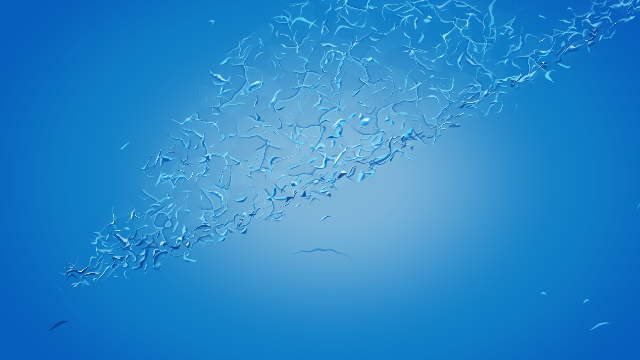
Write a Shadertoy shader that draws this background.

```glsl
// A diagonal splash of blue water shards over a soft, glowing blue backdrop.

vec4 hash4(vec2 cell, float seed) {
    float n = dot(cell, vec2(127.1, 311.7)) + seed * 74.7;
    return fract(sin(n + vec4(0.0, 19.3, 47.9, 83.1)) * 43758.5);
}

// Elliptical glow, pale at the centre and deep blue at the corners.
vec3 backdrop(vec2 p) {
    float r = length((p - vec2(0.92, 0.50)) / vec2(1.4, 1.0));
    vec3 col = mix(vec3(0.49, 0.71, 0.85), vec3(0.06, 0.50, 0.78), smoothstep(0.08, 0.50, r));
    return mix(col, vec3(0.02, 0.37, 0.735), smoothstep(0.45, 0.78, r));
}

// Height above the curved lower rim of the splash.
float rimHeight(vec2 p) {
    return p.y - (0.167 + 0.208 * p.x + 0.14 * p.x * p.x);
}

// Wide sheet of water, narrowing towards the lower left and upper right.
float sheet(vec2 p) {
    float h = rimHeight(p);
    float top = min(1.08 * (p.x - 0.15), 0.58);
    top = min(top, 0.14 + 1.1 * max(1.52 - p.x, 0.0));
    return smoothstep(-0.025, 0.015, h) * (1.0 - smoothstep(top - 0.08, top + 0.02, h));
}

// Dense crest that follows the lower rim.
float crest(vec2 p) {
    float h = (rimHeight(p) - 0.018) / 0.034;
    return exp(-h * h) * smoothstep(0.17, 0.21, p.x);
}

// Dark clusters on the left flank, and the tip of the splash.
float clusters(vec2 p) {
    vec2 a = (p - vec2(0.37, 0.34)) / vec2(0.09, 0.05);
    vec2 b = (p - vec2(0.49, 0.57)) / vec2(0.08, 0.05);
    vec2 c = (p - vec2(0.21, 0.23)) / vec2(0.03, 0.04);
    return exp(-dot(a, a)) + exp(-dot(b, b)) + exp(-dot(c, c));
}

// Tapered, bent shard: x is coverage, y is the position across its width.
vec2 shard(vec2 q, float angle, float len, float bend, float width) {
    float c = cos(angle), s = sin(angle);
    q = vec2(c * q.x + s * q.y, c * q.y - s * q.x);
    float t = q.x / len;
    q.y += bend * len * (t * t - 0.4);
    float w = width * (1.0 - t * t);
    float d = (abs(q.y) - w) / sqrt(1.0 + 4.0 * bend * bend * t * t);
    d = max(d, (abs(t) - 1.0) * len);
    float px = 0.7 / iResolution.y;
    return vec2(1.0 - smoothstep(-px, px, d), q.y / width);
}

// Refracting water: deep blue on one side, cyan on the other, white glints.
vec3 waterColour(float across, float darkness, float glint) {
    vec3 deep = mix(vec3(0.08, 0.50, 0.83), vec3(0.0, 0.18, 0.50), darkness);
    vec3 lit = mix(vec3(0.62, 0.90, 0.97), vec3(0.12, 0.78, 0.96), glint);
    vec3 col = mix(deep, lit, smoothstep(-0.2, 0.4, across + 0.5 - darkness));
    return mix(col, vec3(0.92, 1.0, 1.0), smoothstep(0.6, 0.8, glint) * smoothstep(0.1, 0.5, across));
}

void mainImage(out vec4 fragColor, in vec2 fragCoord) {
    vec2 p = fragCoord / iResolution.y;
    vec3 col = backdrop(p);

    // Layered sines make the shards ragged.
    vec2 w = p + 0.006 * sin(p.yx * vec2(41.0, 37.0) + 2.0 * sin(p * 23.0));
    w += 0.0018 * sin(w.yx * vec2(163.0, 149.0) + 1.7 * sin(w * 97.0));

    // Faint film, outlined by thin broken membranes with a lit and a dark side.
    float film = sin(w.x * 47.0 + 2.0 * sin(w.y * 39.0)) + sin(w.y * 53.0 + 2.0 * sin(w.x * 33.0));
    float body = sheet(p);
    col += vec3(0.025, 0.02, 0.01) * body * smoothstep(-0.2, 0.5, film);
    float side = film / max(fwidth(film) * iResolution.y, 12.0) / 0.0028;
    float broken = smoothstep(-0.1, 0.6, sin(w.x * 39.0 - 23.0 * w.y + 2.0 * sin(w.y * 31.0)));
    float membrane = exp(-side * side) * body * broken;
    col = mix(col, waterColour(side, 0.4, 0.3), 0.65 * membrane);

    // Internal reflections that break each shard into light and dark parts.
    float facets = sin(w.x * 190.0 + 2.0 * sin(w.y * 130.0)) * sin(w.y * 210.0 - w.x * 90.0);

    // Scattered shards, from large arcs to small flakes.
    for (int layer = 0; layer < 4; layer++) {
        float k = float(layer);
        float size = 0.074 * pow(0.72, k);
        vec2 base = floor(w / size);
        for (int i = 0; i < 9; i++) {
            vec2 cell = base + vec2(i % 3, i / 3) - 1.0;
            vec4 a = hash4(cell, k + 1.0);
            vec4 b = hash4(cell, k + 11.0);
            vec2 centre = (cell + 0.2 + 0.6 * a.xy) * size;
            float rim = crest(centre);
            float group = clusters(centre);
            float density = sheet(centre) * (0.56 - 0.08 * k) + 0.65 * rim + 0.55 * group;
            if (a.z > density) continue;

            float angle = 0.5 + mix(2.6, 0.9, rim) * (a.w - 0.5);
            float len = size * mix(0.22, 0.7, b.x);
            float width = mix(0.0014, 0.0062, b.y * b.y) * (1.0 + 0.4 * rim + 0.3 * group);
            vec2 s = shard(w - centre, angle, len, 1.5 * (b.z - 0.5), width);
            float darkness = clamp(0.05 + 0.55 * rim + 0.6 * group + 0.7 * (b.w - 0.5), 0.0, 1.0);
            float alpha = mix(0.45, 1.0, fract(b.w * 7.0 + 0.5 * rim));
            vec3 water = waterColour(s.y + 0.5 * facets, darkness, fract(b.x * 5.0 + b.z));
            col = mix(col, water, s.x * alpha);
        }
    }

    // Stray drops below the rim.
    vec2 dash = shard(w - vec2(0.162, 0.102), 0.5, 0.034, 0.1, 0.005);
    vec2 thread = shard(w - vec2(0.89, 0.298), -0.1, 0.085, 0.3, 0.0018);
    col = mix(col, vec3(0.02, 0.25, 0.55), dash.x * 0.9);
    col = mix(col, vec3(0.12, 0.50, 0.78), thread.x * 0.8);

    fragColor = vec4(clamp(col, 0.0, 1.0), 1.0);
}
```
